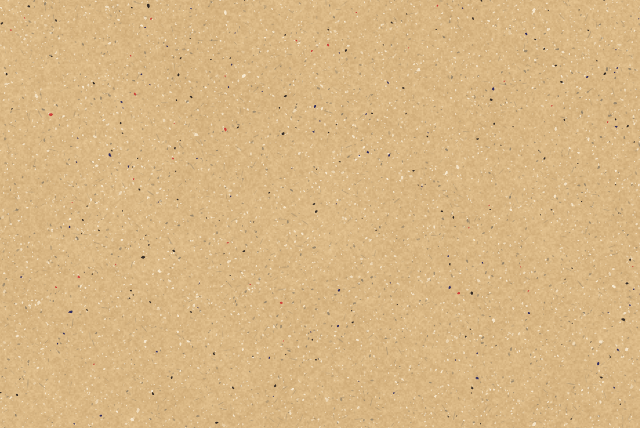
Reproduce this texture procedurally as a Shadertoy shader.

```glsl
#define BOARD_DARK   vec3(0.785, 0.640, 0.435)
#define BOARD_LIGHT  vec3(0.900, 0.770, 0.570)
#define CREAM        vec3(0.980, 0.930, 0.840)
#define GREY_PULP    vec3(0.530, 0.480, 0.400)
#define INK_BLACK    vec3(0.130, 0.110, 0.110)
#define INK_NAVY     vec3(0.110, 0.110, 0.360)
#define INK_RED      vec3(0.800, 0.200, 0.190)
#define GRAIN        0.85
#define MOTTLE       0.28

// Integer hash: three uniform values per lattice cell
vec3 hash3(vec2 cell, int seed) {
    uvec3 v = uvec3(ivec3(ivec2(cell), seed)) * 1664525u + 1013904223u;
    v.x += v.y * v.z; v.y += v.z * v.x; v.z += v.x * v.y;
    v ^= v >> 16u;
    v.x += v.y * v.z; v.y += v.z * v.x; v.z += v.x * v.y;
    return vec3(v >> 8u) / 16777216.0;
}

float valueNoise(vec2 p, int seed) {
    vec2 cell = floor(p), f = fract(p);
    f = f * f * (3.0 - 2.0 * f);
    float low  = mix(hash3(cell, seed).x, hash3(cell + vec2(1, 0), seed).x, f.x);
    float high = mix(hash3(cell + vec2(0, 1), seed).x, hash3(cell + vec2(1, 1), seed).x, f.x);
    return mix(low, high, f.y);
}

mat2 rotation(float angle) {
    float c = cos(angle), s = sin(angle);
    return mat2(c, s, -s, c);
}

// Scattered ragged ellipses: x = coverage, y = random value of the fleck
vec2 flecks(vec2 p, float grid, float chance, float size, float stretch, int seed) {
    vec2 q = rotation(float(seed) * 0.7) * p * grid;
    vec2 cell = floor(q);
    vec3 place = hash3(cell, seed), form = hash3(cell, seed + 50);
    if (place.z > chance) return vec2(0.0);
    vec2 v = q - cell - 0.5 - (place.xy - 0.5) * 0.5;
    v = rotation(6.2832 * form.y) * v;
    float radius = size * mix(0.4, 1.0, form.x * form.x);
    radius *= 0.7 + 0.6 * valueNoise(q * 7.0, seed);
    float reach = length(v * vec2(1.0, stretch));
    float slope = length(v * vec2(1.0, stretch * stretch)) / max(reach, 1e-4);
    float dist = (reach - radius) / max(slope, 1.0);
    float pixel = grid / iResolution.y;
    return vec2(1.0 - smoothstep(-0.6 * pixel, 0.6 * pixel, dist), form.z);
}

// Fine pulp grain over faint cloudy mottling
vec3 board(vec2 p) {
    float grain = 0.55 * valueNoise(p * 310.0, 1) + 0.45 * valueNoise(p * 150.0, 2) - 0.5;
    float cloud = 0.4 * valueNoise(p * 4.0, 3) + 0.3 * valueNoise(p * 14.0, 4)
                + 0.3 * valueNoise(p * 45.0, 5) - 0.5;
    float tone = 0.6 + GRAIN * grain + MOTTLE * cloud;
    return mix(BOARD_DARK, BOARD_LIGHT, clamp(tone, 0.0, 1.2));
}

void mainImage(out vec4 fragColor, in vec2 fragCoord) {
    vec2 p = fragCoord / iResolution.y;
    vec3 color = board(p);

    // Thin fibres and soft grey pulp
    for (int i = 0; i < 2; i++) {
        vec2 fibre = flecks(p, 38.0 + 9.0 * float(i), 0.16, 0.40, 7.0, 10 + i);
        color = mix(color, GREY_PULP, fibre.x * mix(0.10, 0.40, fibre.y));
        vec2 pulp = flecks(p, 58.0 + 13.0 * float(i), 0.11, 0.25, 1.7, 14 + i);
        color = mix(color, GREY_PULP, pulp.x * mix(0.20, 0.85, pulp.y));
    }

    // Cream flecks, many small and a few larger
    for (int i = 0; i < 3; i++) {
        float rare = float(i);
        vec2 fleck = flecks(p, 125.0 - 32.0 * rare, 0.14 - 0.045 * rare, 0.32, 1.5, 20 + i);
        color = mix(color, CREAM, fleck.x * mix(0.30, 0.95, fleck.y));
    }

    // Sparse specks of ink: mostly black, some navy, few red
    for (int i = 0; i < 2; i++) {
        vec2 speck = flecks(p, 42.0 + 14.0 * float(i), 0.035, 0.19, 1.5, 30 + i);
        vec3 ink = speck.y < 0.62 ? INK_BLACK : speck.y < 0.86 ? INK_NAVY : INK_RED;
        color = mix(color, ink, speck.x * 0.9);
    }

    fragColor = vec4(color, 1.0);
}
```
